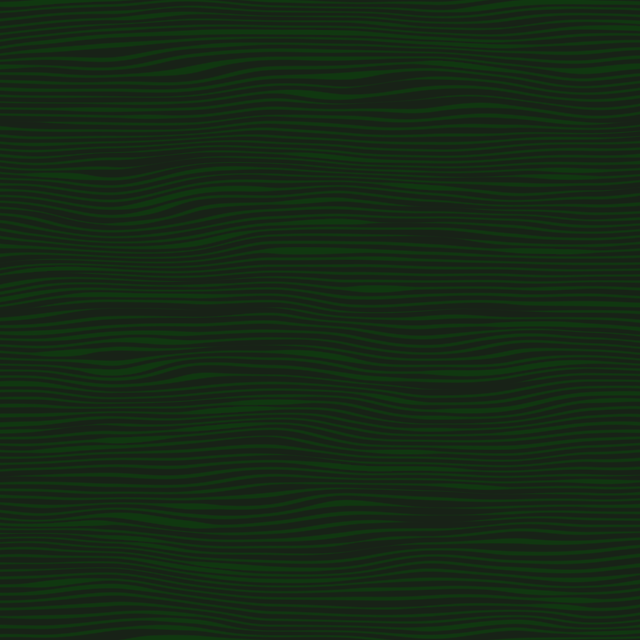
Reproduce this texture procedurally as a Shadertoy shader.

```glsl
float hash(vec2 p) {
    vec3 q = fract(p.xyx * 0.1031);
    q += dot(q, q.yzx + 33.33);
    return fract((q.x + q.y) * q.z);
}

float noise(vec2 p) {
    vec2 cell = floor(p), f = fract(p);
    f = f * f * (3.0 - 2.0 * f);
    return mix(mix(hash(cell), hash(cell + vec2(1, 0)), f.x),
               mix(hash(cell + vec2(0, 1)), hash(cell + vec2(1, 1)), f.x), f.y);
}

// Height field whose level lines are the grain, one line per unit
float grainField(vec2 p) {
    float broad = noise(p * vec2(4.0, 9.0) + vec2(11.3, 4.0 + 1.5 * p.x));
    float fine = noise(p * vec2(8.0, 27.0) + vec2(47.6, 71.0 - 2.0 * p.x));
    return 94.0 * p.y + 3.6 * broad + 1.3 * fine + 20.0;
}

// Half width of a line: thin strokes that swell into lenses and taper off
float lineHalfWidth(float x, float line) {
    float swell = noise(vec2(x * 7.5 + 31.0 * hash(vec2(line, 3.0)), line * 7.0 + 0.5));
    float taper = noise(vec2(x * 5.0 + 17.0 * hash(vec2(line, 9.0)), line * 5.0 + 90.5));
    return 0.18 * smoothstep(0.06, 0.36, taper) + 0.26 * smoothstep(0.58, 0.92, swell);
}

void mainImage(out vec4 fragColor, in vec2 fragCoord) {
    vec2 uv = fragCoord / iResolution.xy;
    float field = grainField(uv);
    float line = floor(field);
    float fromCentre = abs(field - line - 0.5);

    // Soft edge across the level lines
    float edge = 1.5 * max(length(vec2(dFdx(field), dFdy(field))), 0.02);
    float halfWidth = lineHalfWidth(uv.x, line);
    float ink = clamp((halfWidth - fromCentre) / edge + 0.5, 0.0, 1.0);
    ink *= smoothstep(0.0, 0.08, halfWidth);

    vec3 darkWood = vec3(0.094, 0.135, 0.090);
    vec3 greenGrain = vec3(0.064, 0.218, 0.064);
    fragColor = vec4(mix(darkWood, greenGrain, ink), 1.0);
}
```
